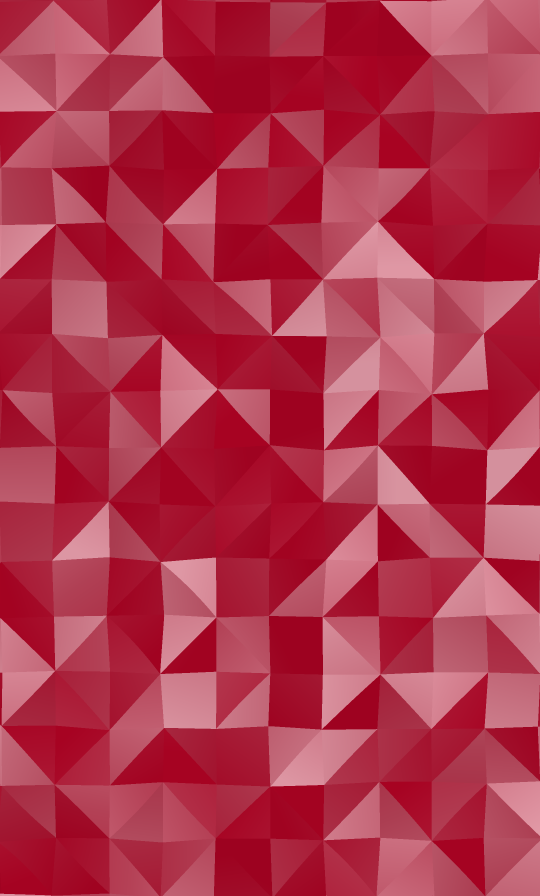
Write a WebGL 2 fragment shader that draws this background.

```glsl
#version 300 es
precision highp float;
// Low-poly mosaic: a grid of cells cut diagonally into crimson and pink facets.

#define GRID vec2(10.0, 16.0)  // cells across and up the canvas
#define WARP 0.10              // wander of the grid corners, in cells
#define UNSPLIT 0.14           // share of cells left whole
#define CHECKER 0.62           // share of diagonals that alternate regularly
#define TONE_POWER 1.7         // higher values give more deep facets
#define FACET_SHIFT 0.10       // tone difference between joined facets
#define SHADING 0.13           // tone gradient across a facet
#define SHADE_DEPTH 0.07       // brightness variation between facets
#define SAMPLES 3              // antialiasing samples per axis

uniform vec2 u_resolution;
out vec4 fragColor;

const vec3 DEEP = vec3(0.635, 0.010, 0.130);
const vec3 ROSE = vec3(0.690, 0.250, 0.330);
const vec3 PALE = vec3(0.860, 0.585, 0.635);

float hash(vec2 p, float salt) {
    vec3 q = fract(vec3(p.xyx + salt * 17.31) * 0.1031);
    q += dot(q, q.yzx + 33.33);
    return fract((q.x + q.y) * q.z);
}

vec2 cornerShift(vec2 corner) {
    return vec2(hash(corner, 1.0), hash(corner, 2.0)) - 0.5;
}

// Shift the grid corners, blending between them inside each cell.
vec2 warpGrid(vec2 p) {
    vec2 cell = floor(p), f = p - cell;
    vec2 low = mix(cornerShift(cell), cornerShift(cell + vec2(1, 0)), f.x);
    vec2 high = mix(cornerShift(cell + vec2(0, 1)), cornerShift(cell + 1.0), f.x);
    return p + WARP * mix(low, high, f.y);
}

vec3 ramp(float tone) {
    return tone < 0.5 ? mix(DEEP, ROSE, tone * 2.0)
                      : mix(ROSE, PALE, tone * 2.0 - 1.0);
}

vec3 facetColor(vec2 p) {
    vec2 cell = floor(p), f = p - cell;

    // Diagonal direction, and the side of it this point lies on.
    float checker = mod(cell.x + cell.y, 2.0);
    float randomTurn = step(0.5, hash(cell, 4.0));
    float flip = hash(cell, 3.0) < CHECKER ? checker : randomTurn;
    float side = step(1.0, mix(f.x, 1.0 - f.x, flip) + f.y);
    float sideX = abs(side - flip);

    // A facet takes its tone from one of its legs, so neighbours can join.
    vec2 facet = cell * 2.0 + vec2(side, 0.0);
    vec2 verticalLeg = 2.0 * cell + vec2(2.0 * sideX, 1.0);
    vec2 horizontalLeg = 2.0 * cell + vec2(1.0, 2.0 * side);
    vec2 source = hash(facet, 5.0) < 0.5 ? verticalLeg : horizontalLeg;
    if (hash(cell, 6.0) < UNSPLIT) {
        source = 2.0 * cell + 1.0;
        facet = cell * 2.0;
    }
    float tone = pow(hash(source, 7.0), TONE_POWER);

    // Soft shading inside the facet.
    float angle = 6.2832 * hash(facet, 8.0);
    tone += FACET_SHIFT * (hash(facet, 9.0) - 0.5);
    tone += SHADING * dot(f - 0.5, vec2(cos(angle), sin(angle)));
    float shade = 1.0 + SHADE_DEPTH * (hash(facet, 10.0) - 0.5);
    return ramp(clamp(tone, 0.0, 1.0)) * shade;
}

void main() {
    // Average a small grid of samples for smooth edges.
    vec3 sum = vec3(0.0);
    for (int i = 0; i < SAMPLES * SAMPLES; i++) {
        vec2 offset = (vec2(i % SAMPLES, i / SAMPLES) + 0.5) / float(SAMPLES) - 0.5;
        vec2 uv = (gl_FragCoord.xy + offset) / u_resolution;
        sum += facetColor(warpGrid(uv * GRID));
    }
    fragColor = vec4(sum / float(SAMPLES * SAMPLES), 1.0);
}
```
